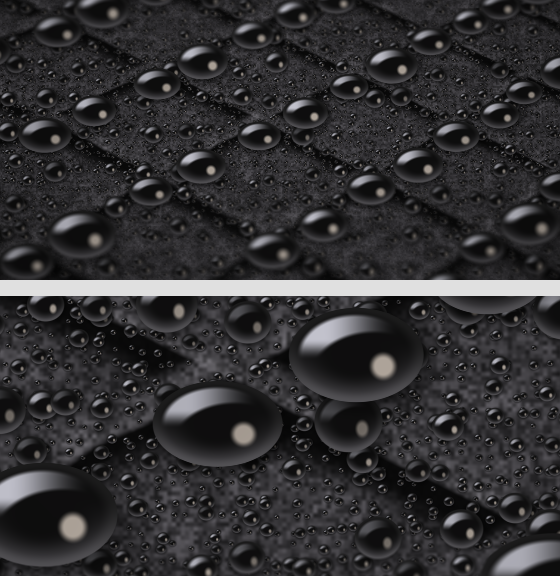
Top, the full canvas; bottom, a detail of the centre.
Write a Shadertoy shader that draws this texture.

```glsl
// Water drops on a black embossed diamond grid, seen at a slant with shallow focus.
// A projective lattice gives bars and recesses; hashed grids scatter the small drops,
// and each lattice node carries two large ones. Blur widens every edge off the focus band.

const vec2  NODE      = vec2(0.94, 0.57);    // lattice node (0,0), canvas heights
const vec2  AXIS_U    = vec2(0.363, -0.203); // step down-right
const vec2  AXIS_V    = vec2(0.425, 0.230);  // step up-right
const vec2  TILT      = vec2(-0.02, 0.08);   // perspective shrink per step
const float BAR_WIDTH = 0.11;
const float FOCUS_Y   = 0.57;
const float FOCUS_HALF = 0.19;
const float DEFOCUS   = 0.045;
const int   LAYERS    = 4;
const float FINEST    = 0.018;               // grid size of the smallest drops
const float LAYER_STEP = 1.86;
const vec3  SURFACE   = vec3(0.205, 0.200, 0.212);
const vec3  BAR       = vec3(0.225, 0.220, 0.232);
const vec3  GROOVE    = vec3(0.022);
const vec3  DROP_CORE = vec3(0.050, 0.049, 0.050);
const vec3  DROP_RIM  = vec3(0.250, 0.245, 0.258);
const vec3  WINDOW    = vec3(0.74, 0.74, 0.78);
const vec3  LAMP      = vec3(0.68, 0.64, 0.60);

vec3 hash3(vec2 p) {
    vec3 q = fract(vec3(p.xyx) * vec3(0.1031, 0.1030, 0.0973));
    q += dot(q, q.yxz + 33.33);
    return fract((q.xxy + q.yzz) * q.zyx);
}

float noise(vec2 p) {
    vec2 i = floor(p), f = fract(p);
    f = f * f * (3.0 - 2.0 * f);
    return mix(mix(hash3(i).x, hash3(i + vec2(1, 0)).x, f.x),
               mix(hash3(i + vec2(0, 1)).x, hash3(i + vec2(1, 1)).x, f.x), f.y);
}

// Lattice to canvas, and back
vec2 project(vec2 n) {
    return (NODE + n.x * AXIS_U + n.y * AXIS_V) / (1.0 + dot(TILT, n));
}
vec2 unproject(vec2 p) {
    return inverse(mat2(AXIS_U - TILT.x * p, AXIS_V - TILT.y * p)) * (p - NODE);
}

// 1 inside (d < 0), 0 outside, with edge half-width e
float inside(float d, float e) { return 1.0 - smoothstep(-e, e, d); }

vec3 surface(vec2 p, float blur) {
    vec2 g = unproject(p) + 0.018 * (vec2(noise(p * 19.0), noise(p * 19.0 + 40.0)) - 0.5);
    vec2 d = g - round(g);
    float e = 3.0 * blur + 0.012;
    // Raised bars lie outside each recess; shadows fall along its two upper sides
    float barU = smoothstep(-e, e, d.y) * inside(d.y - BAR_WIDTH, e + 0.02);
    float barV = smoothstep(-e, e, -d.x) * inside(-d.x - BAR_WIDTH, e + 0.02);
    float bar = max(barU, barV);
    float shadeU = smoothstep(-e, e, -d.y) * (1.0 - smoothstep(0.07, 0.20 + e, -d.y));
    float shadeV = smoothstep(-e, e, d.x) * (1.0 - smoothstep(0.03, 0.15 + e, d.x));
    float grain = 0.55 * noise(p * 24.0) + 0.45 * noise(p * 75.0);
    float sharp = 1.0 / (1.0 + 150.0 * blur);
    vec3 col = mix(SURFACE, BAR, bar) * (0.68 + 0.64 * grain);
    col *= 1.0 + sharp * (noise(p * 190.0) - 0.5);
    float rim = max(inside(abs(d.y - 0.02) - 0.012, e), inside(abs(d.x + 0.02) - 0.012, e));
    col += 0.06 * rim * bar * grain;
    return mix(col, GROOVE, 0.94 * max(shadeU, shadeV) * (1.0 - bar));
}

// Paints one drop over col; d is the offset from its centre
vec3 addDrop(vec3 col, vec2 d, float r, float squash, float blur, float gloss) {
    vec2 q = d / (r * vec2(1.0, squash));
    float e = min(blur / r, 1.2), dist = length(q);
    if (dist > 1.6 + e) return col;
    float presence = 1.0 / (1.0 + 0.4 * pow(blur / r, 2.0));
    // Contact shadow
    col *= 1.0 - 0.5 * presence * (1.0 - smoothstep(0.75, 1.3 + e, length(q - vec2(0.06, -0.13))));
    // Dark body, lit along its lower rim
    vec3 body = mix(DROP_CORE, DROP_RIM, smoothstep(0.35, 1.0, dist) * smoothstep(0.35, -0.9, q.y));
    body += 0.05 * smoothstep(0.75, 0.98, dist);
    // Window reflection as an upper-left crescent, lamp as a small oval
    float soft = e + 0.04;
    float crescent = inside(dist - 0.84, soft) * smoothstep(-soft, soft, length(q - vec2(0.26, -0.42)) - 0.91);
    crescent *= smoothstep(0.65, -0.5, q.x) * smoothstep(-0.1, 0.35, q.y);
    float lamp = inside(length((q - vec2(0.40, -0.24)) / vec2(0.17, 0.25)) - 1.0, 4.0 * e + 0.3);
    body = mix(body, WINDOW, crescent * gloss);
    body = mix(body, LAMP, lamp * (0.35 + 0.6 * gloss));
    return mix(col, body, presence * inside(dist - 1.0, e));
}

void mainImage(out vec4 fragColor, in vec2 fragCoord) {
    vec2 p = fragCoord / iResolution.y;
    float away = abs(p.y - FOCUS_Y - 0.04 * (p.x - 1.0));
    float blur = 0.8 / iResolution.y + DEFOCUS * max(away - FOCUS_HALF, 0.0);
    vec3 col = surface(p, blur);

    // Scattered drops, finest grid first
    float size = FINEST;
    for (int k = 0; k < LAYERS; k++) {
        vec2 cell = floor(p / size);
        for (int n = 0; n < 9; n++) {
            vec2 id = cell + vec2(n % 3 - 1, n / 3 - 1);
            vec3 h = hash3(id + 71.0 * float(k + 1));
            vec3 m = hash3(id + 37.0 * float(k + 5));
            if (m.x > 0.78) continue;
            vec2 centre = (id + 0.25 + 0.5 * h.xy) * size;
            float r = size * mix(0.15, 0.36, h.z * h.z);
            col = addDrop(col, p - centre, r, 0.9, blur, 0.3 + 0.6 * m.y);
        }
        size *= LAYER_STEP;
    }

    // Two large drops at each node: one below the apex, one beside it on the bar
    vec2 home = round(unproject(p));
    for (int n = 0; n < 9; n++) {
        vec2 id = home + vec2(n % 3 - 1, 1 - n / 3);
        vec3 h = hash3(id + 113.0);
        vec2 node = project(id) + 0.025 * (h.xy - 0.5);
        float scale = 1.0 / (1.0 + dot(TILT, id));
        col = addDrop(col, p - node - scale * vec2(0.155, 0.030), scale * mix(0.072, 0.105, h.z), 0.70, blur, 0.95);
        col = addDrop(col, p - node - scale * vec2(-0.01, -0.052), scale * mix(0.070, 0.092, h.x), 0.66, blur, 0.85);
    }

    // Light falls off toward the corners
    vec2 v = (p - vec2(0.5 * iResolution.x / iResolution.y, 0.55)) * vec2(0.75, 1.1);
    col *= 1.08 - 0.32 * dot(v, v);
    fragColor = vec4(clamp(col, 0.0, 1.0), 1.0);
}
```
